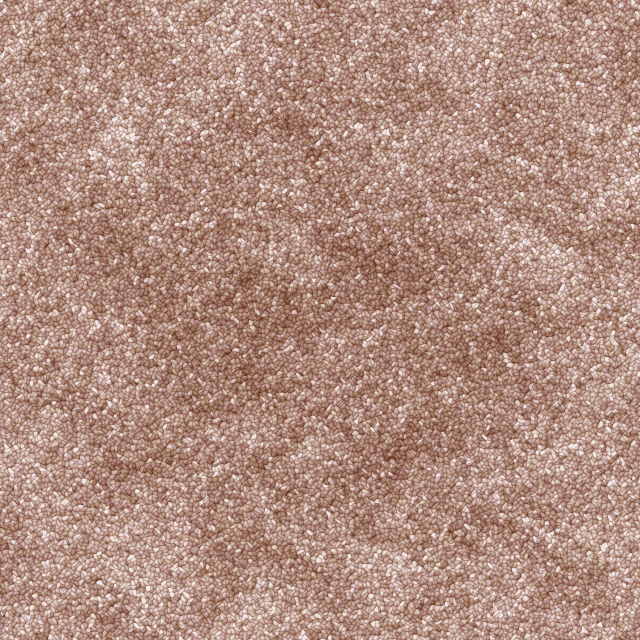
Give the GLSL for this texture, as a WebGL 1 fragment shader.

```glsl
precision highp float;

// Plush carpet seen from above: thousands of small curled wool tufts.
// Stretched cellular noise forms the tufts and the dark gaps between them,
// while layered sines and a darker centre give the brushed, blotchy pile.

uniform vec2 u_resolution;

const float TUFTS_ACROSS = 150.0;
const vec3 SHADOW_BROWN = vec3(0.40, 0.21, 0.13);
const vec3 ROSY_TAN = vec3(0.67, 0.515, 0.455);
const vec3 PALE_WOOL = vec3(0.95, 0.91, 0.90);

vec3 hash3(vec2 cell) {
    vec3 h = fract(cell.xyx * vec3(0.1031, 0.1030, 0.0973));
    h += dot(h, h.yxz + 33.33);
    return fract((h.xxy + h.yzz) * h.zyx);
}

vec2 rotate(vec2 p, float angle) {
    float c = cos(angle), s = sin(angle);
    return vec2(c * p.x - s * p.y, s * p.x + c * p.y);
}

// Warped, rotated sine layers: blotches from broad patches to small clumps.
float layeredSines(vec2 p) {
    float sum = 0.0;
    float weight = 1.0;
    for (int i = 0; i < 6; i++) {
        p += 0.7 * sin(p.yx * 1.3 + float(i) * 1.7);
        sum += weight * sin(p.x) * sin(p.y);
        p = rotate(p, 1.1) * 1.75 + 3.1;
        weight *= 0.8;
    }
    return sum;
}

// Brushed lightness of the pile: dark in the middle, paler to the borders.
float pileTone(vec2 uv) {
    float radius = length((uv - vec2(0.5, 0.48)) * vec2(0.9, 1.05));
    float border = smoothstep(0.1, 0.5, radius) - 0.55;
    return 0.12 * border + 0.065 * layeredSines(uv * vec2(15.0, 20.0) + 2.0);
}

// Nearest tuft: x distance, y gap to the next tuft, z side light, w identity.
vec4 nearestTuft(vec2 p) {
    vec2 base = floor(p);
    float nearest = 8.0;
    float second = 8.0;
    float side = 0.0;
    float identity = 0.0;
    for (int y = -1; y <= 1; y++) {
        for (int x = -1; x <= 1; x++) {
            vec2 cell = base + vec2(float(x), float(y));
            vec3 random = hash3(cell);
            vec2 offset = p - cell - random.xy;
            vec2 stretched = rotate(offset, random.z * 6.283) * vec2(0.85, 1.2);
            float d = length(stretched);
            if (d < nearest) {
                second = nearest;
                nearest = d;
                side = dot(offset, vec2(-0.5, 0.85));
                identity = hash3(cell + 57.0).x;
            } else {
                second = min(second, d);
            }
        }
    }
    return vec4(nearest, second - nearest, side, identity);
}

vec3 woolColor(float tone) {
    vec3 dark = mix(SHADOW_BROWN, ROSY_TAN, clamp(tone * 2.0, 0.0, 1.0));
    return mix(dark, PALE_WOOL, clamp(tone * 2.0 - 1.0, 0.0, 1.0));
}

vec3 carpet(vec2 uv, float pile) {
    vec2 p = uv * TUFTS_ACROSS;
    p += 0.25 * sin(p.yx * 1.9 + 2.0 * sin(p * 0.37));
    vec4 tuft = nearestTuft(p);

    float tone = 0.60 + pile;
    tone += 0.34 * (tuft.w - 0.5) + 0.2 * pow(tuft.w, 12.0);
    tone -= 0.32 * (tuft.x - 0.42);
    tone -= 0.24 * (1.0 - smoothstep(0.0, 0.35, tuft.y));
    tone += 0.22 * tuft.z;

    // Some tufts lean pink, others tan.
    float tint = fract(tuft.w * 17.0) - 0.5;
    return woolColor(tone) + tint * vec3(0.0, -0.015, 0.035);
}

void main() {
    float pile = pileTone(gl_FragCoord.xy / u_resolution);

    // Four samples per pixel soften the tuft edges.
    vec3 color = vec3(0.0);
    for (int i = 0; i < 4; i++) {
        float index = float(i);
        vec2 jitter = vec2(mod(index, 2.0), floor(index / 2.0)) * 0.5 - 0.25;
        color += carpet((gl_FragCoord.xy + jitter) / u_resolution, pile);
    }
    gl_FragColor = vec4(color * 0.25, 1.0);
}
```
